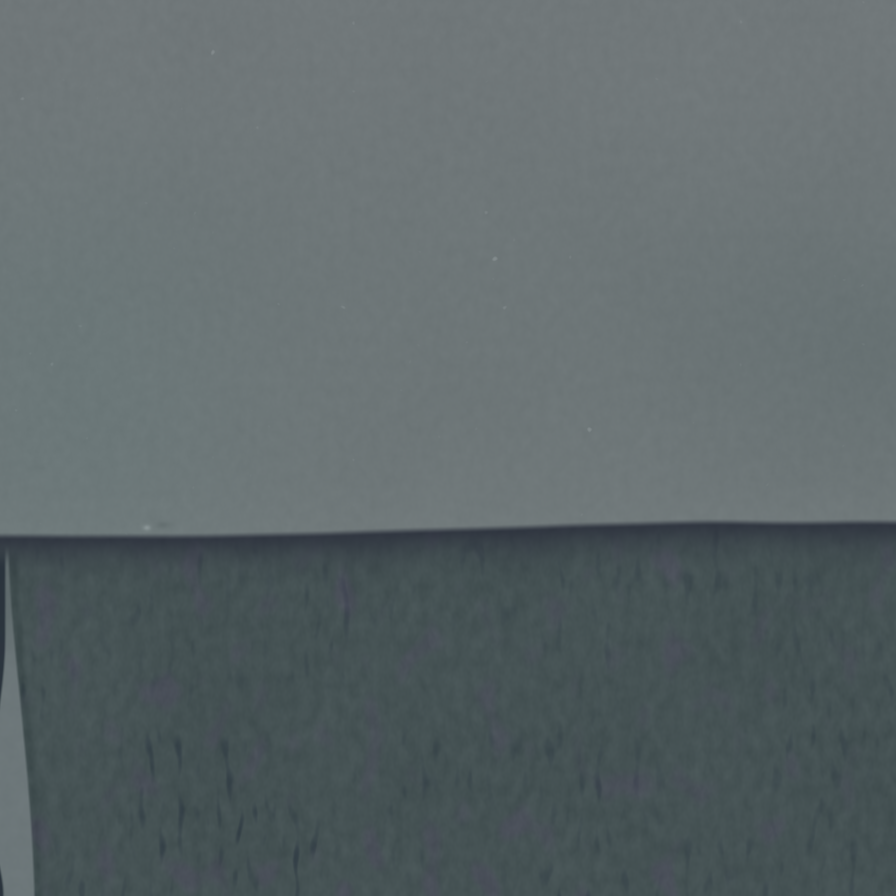
Reproduce this texture procedurally as a Shadertoy shader.

```glsl
// Draws a smooth grey panel whose lower lip casts a dark seam over a rougher,
// vertically grained slate panel, with a thin pale wedge at the lower left.
// Built from soft height masks, tonal gradients and layered gradient noise.

const vec3 PANEL_COLOR  = vec3(0.428, 0.462, 0.468);
const vec3 SLATE_COLOR  = vec3(0.272, 0.322, 0.328);
const vec3 SEAM_COLOR   = vec3(0.180, 0.200, 0.245);
const vec3 WEDGE_COLOR  = vec3(0.425, 0.465, 0.475);
const vec3 GAP_COLOR    = vec3(0.150, 0.185, 0.225);
const vec3 VIOLET_TINT  = vec3(0.018, -0.010, 0.022);
const float SEAM_LEFT   = 0.402;   // lip height at the left side
const float SEAM_RISE   = 0.015;   // gain in height toward the right
const float SEAM_SOFT   = 0.0045;  // half width of the blurred lip
const float SEAM_DEPTH  = 0.024;   // fall-off of the shadow below the lip
const float WEDGE_TOP   = 0.385;
const float PANEL_GRAIN = 0.022;
const float SLATE_GRAIN = 0.050;
const float STREAK_DARK = 0.085;

vec2 hashGradient(vec2 cell) {
    vec3 p = fract(vec3(cell.xyx) * vec3(0.1031, 0.1030, 0.0973));
    p += dot(p, p.yzx + 33.33);
    return fract((p.xx + p.yz) * p.zy) * 2.0 - 1.0;
}

float gradientNoise(vec2 p) {
    vec2 cell = floor(p), f = fract(p);
    vec2 w = f * f * f * (f * (f * 6.0 - 15.0) + 10.0);
    float a = dot(hashGradient(cell), f);
    float b = dot(hashGradient(cell + vec2(1, 0)), f - vec2(1, 0));
    float c = dot(hashGradient(cell + vec2(0, 1)), f - vec2(0, 1));
    float d = dot(hashGradient(cell + vec2(1, 1)), f - vec2(1, 1));
    return mix(mix(a, b, w.x), mix(c, d, w.x), w.y);
}

float fbm(vec2 p) {
    float sum = 0.0, amplitude = 0.6;
    for (int i = 0; i < 3; i++) {
        sum += amplitude * gradientNoise(p);
        p = p * 2.03 + 17.7;
        amplitude *= 0.55;
    }
    return sum;
}

float softSpot(vec2 p, vec2 center, vec2 radius) {
    vec2 q = (p - center) / radius;
    return exp(-dot(q, q));
}

float seamHeight(float x) {
    return SEAM_LEFT + SEAM_RISE * smoothstep(0.2, 0.82, x)
         + 0.0015 * gradientNoise(vec2(x * 9.0, 3.5));
}

vec3 smoothPanel(vec2 uv, float above) {
    vec3 color = PANEL_COLOR;
    color += vec3(0.012, 0.006, 0.008) * smoothstep(0.65, 1.0, uv.y);
    color += vec3(-0.008, 0.006, 0.004) * softSpot(uv, vec2(0.08, 0.55), vec2(0.2, 0.25));
    color -= vec3(0.024, 0.018, 0.018) * softSpot(uv, vec2(1.0, 0.62), vec2(0.22, 0.12));
    // Pale rim just over the lip
    color += 0.016 * exp(-above / 0.045);
    // Broad mottling, fine grain and sparse pale specks
    color += 0.012 * fbm(uv * vec2(7.0, 5.0));
    color += PANEL_GRAIN * fbm(uv * vec2(85.0, 70.0));
    color += 0.08 * smoothstep(0.48, 0.75, gradientNoise(uv * 95.0 + 41.0));
    // Small raised nick on the lip
    color += 0.10 * softSpot(uv, vec2(0.164, 0.411), vec2(0.004, 0.003));
    color -= 0.04 * softSpot(uv, vec2(0.182, 0.414), vec2(0.008, 0.004));
    return color;
}

vec3 grainedSlate(vec2 uv, float below) {
    vec3 color = SLATE_COLOR;
    color += 0.022 * fbm(uv * vec2(6.0, 5.0) + 9.0);
    color += SLATE_GRAIN * fbm(uv * vec2(75.0, 48.0) + 5.0);
    // Short dark vertical dashes, stronger lower down and to the left
    vec2 warped = uv + vec2(0.004 * gradientNoise(uv * 18.0), 0.0);
    float dash = smoothstep(0.10, 0.50, gradientNoise(warped * vec2(92.0, 27.0) + 23.0));
    float patches = smoothstep(-0.3, 0.3, gradientNoise(uv * 7.0 + 60.0));
    float reach = mix(0.45, 1.0, smoothstep(0.38, 0.0, uv.y)) * mix(1.0, 0.65, uv.x);
    color -= STREAK_DARK * dash * patches * reach * vec3(1.0, 1.05, 0.7);
    color += VIOLET_TINT * smoothstep(0.1, 0.5, gradientNoise(uv * vec2(30.0, 20.0)));
    // Seam shadow, uneven along its length
    float depth = SEAM_DEPTH * (1.0 + 0.5 * gradientNoise(vec2(uv.x * 11.0, 8.0)));
    float shade = exp(-pow(max(below, 0.0) / depth, 1.5));
    return mix(color, SEAM_COLOR + 0.02 * fbm(uv * 70.0), 0.92 * shade);
}

// Pale wedge widening downward beside a dark gap
vec3 addWedge(vec3 color, vec2 uv, float soft) {
    float t = clamp((WEDGE_TOP - uv.y) / WEDGE_TOP, 0.0, 1.0);
    float right = mix(0.010, 0.039, smoothstep(0.0, 1.0, t * 0.55 + 0.45 * sqrt(t) - 0.08));
    float left = mix(0.006, -0.012, smoothstep(0.25, 0.75, t))
               + 0.016 * smoothstep(0.75, 1.0, t);
    float height = 1.0 - smoothstep(WEDGE_TOP - 0.02, WEDGE_TOP + 0.008, uv.y);
    float gap = (1.0 - smoothstep(left - soft, left + soft, uv.x)) * height;
    float body = smoothstep(left - soft, left + soft, uv.x)
               * (1.0 - smoothstep(right - soft, right + soft, uv.x)) * height;
    vec3 wedge = WEDGE_COLOR + 0.02 * fbm(uv * 60.0);
    color -= 0.03 * softSpot(vec2(uv.x, 0.0), vec2(right + 0.005, 0.0), vec2(0.005, 1.0)) * height;
    color = mix(color, GAP_COLOR, 0.85 * gap);
    return mix(color, wedge, body * mix(0.65, 1.0, smoothstep(0.1, 0.4, t)));
}

void mainImage(out vec4 fragColor, in vec2 fragCoord) {
    vec2 uv = fragCoord / iResolution.xy;
    float pixel = 1.0 / min(iResolution.x, iResolution.y);
    float above = uv.y - seamHeight(uv.x);

    vec3 lower = addWedge(grainedSlate(uv, -above), uv, max(0.002, pixel));
    vec3 upper = smoothPanel(uv, max(above, 0.0));
    float soft = max(SEAM_SOFT, pixel);
    fragColor = vec4(mix(lower, upper, smoothstep(-soft, soft, above)), 1.0);
}
```
